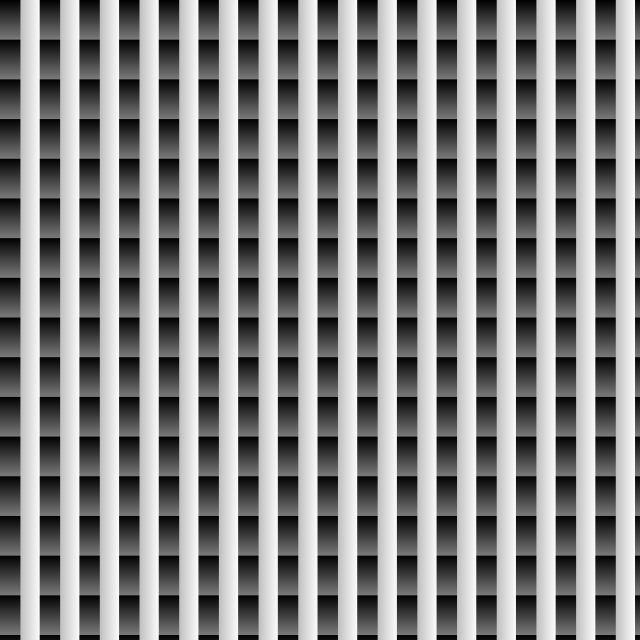
Write a Shadertoy shader that draws this pattern.

```glsl
const float REPEATS = 16.125;    // cells across the canvas height
const float DARK_WIDTH = 0.515;  // share of each cell taken by the dark column

// Running integral of a pulse that is 1 over the first part of each cell
float pulseIntegral(float x, float width) {
    return floor(x) * width + min(fract(x), width);
}

// Running integral of a sawtooth rising from 0 to 1 in each cell
float sawIntegral(float x) {
    float f = fract(x);
    return 0.5 * (floor(x) + f * f);
}

// Box-filtered repeating pulse
float smoothPulse(float x, float width, float pixel) {
    float h = 0.5 * pixel;
    return (pulseIntegral(x + h, width) - pulseIntegral(x - h, width)) / pixel;
}

// Box-filtered repeating sawtooth
float smoothSaw(float x, float pixel) {
    float h = 0.5 * pixel;
    return (sawIntegral(x + h) - sawIntegral(x - h)) / pixel;
}

// Ramp across the light column, held constant beyond its edges
float columnRamp(float x, float darkWidth) {
    float fromDarkCentre = fract(x - 0.5 * darkWidth);
    return clamp((fromDarkCentre - 0.5 * darkWidth) / (1.0 - darkWidth), 0.0, 1.0);
}

// Dark blocks fade from top to bottom
vec3 blockColour(float y, float pixel) {
    return mix(vec3(0.0), vec3(0.48), smoothSaw(y, pixel));
}

// Light bars fade from left to right
vec3 barColour(float x, float darkWidth) {
    return mix(vec3(0.75), vec3(0.985), columnRamp(x, darkWidth));
}

void mainImage(out vec4 fragColor, in vec2 fragCoord) {
    // Cells are counted from the top left corner
    vec2 fromTopLeft = vec2(fragCoord.x, iResolution.y - fragCoord.y);
    vec2 cell = fromTopLeft / iResolution.y * REPEATS;
    float pixel = REPEATS / iResolution.y;

    float darkMask = smoothPulse(cell.x, DARK_WIDTH, pixel);
    vec3 colour = mix(barColour(cell.x, DARK_WIDTH), blockColour(cell.y, pixel), darkMask);
    fragColor = vec4(colour, 1.0);
}
```
